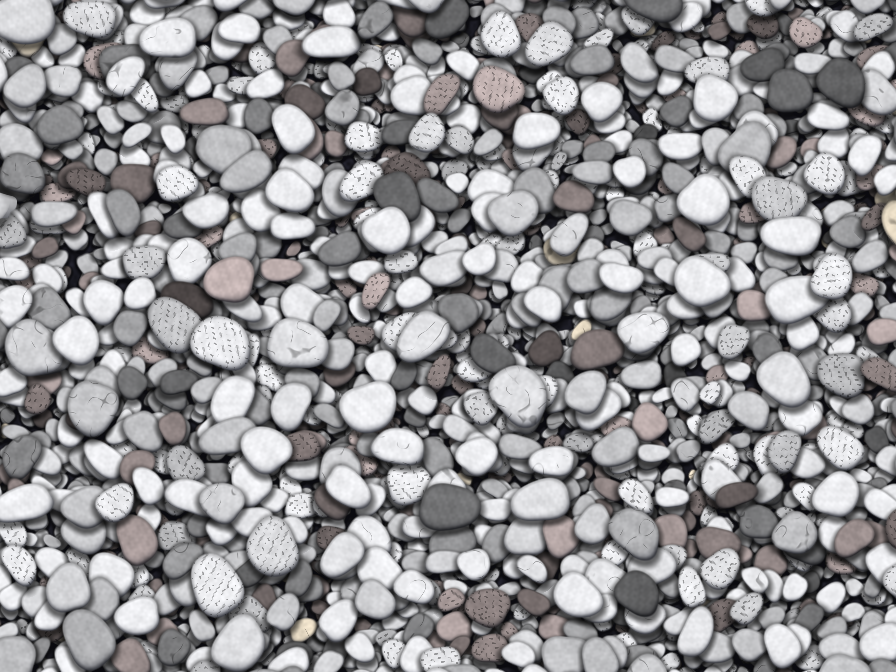
This texture is drawn by a WebGL 2 fragment shader. Its source:

```glsl
#version 300 es
precision highp float;
// A beach of rounded grey pebbles, seen from above under a soft sky.
// Jittered grids of wobbly superellipses are painted from small to large,
// each stone casting a contact shadow on those below; a few slabs lie far up.

uniform vec2 u_resolution;
out vec4 fragColor;

const int LAYERS = 6;
const int SLAB_LAYER = 4;
const float CELL[LAYERS] = float[](0.026, 0.035, 0.047, 0.058, 0.30, 0.076);
const float PRESENCE[LAYERS] = float[](1.0, 0.92, 0.82, 0.68, 0.45, 0.42);
const float LIGHTNESS[LAYERS] = float[](0.78, 0.90, 1.0, 1.02, 1.0, 1.06);
const float SLAB_MIN_Y = 0.66;
const float JITTER = 0.7;
const float TONE_DARK = 0.27;
const float TONE_RANGE = 0.80;
const float TONE_MAX = 0.95;
const vec3 GROUND = vec3(0.10, 0.10, 0.13);
const vec3 STONE_TINT = vec3(0.99, 0.993, 1.006);
const vec3 BROWN_TINT = vec3(1.07, 0.98, 0.96);
const vec3 CREAM = vec3(0.93, 0.88, 0.79);
const vec3 SHADE_TINT = vec3(0.35, 0.36, 0.40);
const vec3 LIGHT = vec3(-0.12, 0.65, 0.75);
const float SHADOW = 0.58;

float hash(vec2 p) {
    return fract(sin(dot(p, vec2(127.1, 311.7))) * 43758.5);
}

float noise(vec2 p) {
    vec2 i = floor(p), f = fract(p);
    f = f * f * (3.0 - 2.0 * f);
    return mix(mix(hash(i), hash(i + vec2(1, 0)), f.x),
               mix(hash(i + vec2(0, 1)), hash(i + vec2(1, 1)), f.x), f.y);
}

// Relative radius in a stone: 0 at its middle, 1 on its outline.
float stoneRadius(vec2 q, vec2 size, float seed) {
    vec2 e = q / size;
    float a = atan(e.y, e.x + 1e-5);
    float wobble = 1.0 + 0.06 * sin(2.0 * a + seed * 40.0) + 0.06 * sin(3.0 * a + seed * 71.0);
    vec2 s = pow(abs(e) + 1e-4, vec2(2.4));
    return pow(s.x + s.y, 1.0 / 2.4) / wobble;
}

// Base colour of a stone with mottling, pores and veins.
vec3 stoneColor(vec2 q, vec2 id, float lightness, bool slab) {
    float pick = hash(id + 5.3), kind = hash(id + 8.9);
    if (slab) pick = 0.6 + 0.2 * pick;
    float tone = min((TONE_DARK + TONE_RANGE * sqrt(pick)) * lightness, TONE_MAX);
    vec3 col = tone * STONE_TINT;
    if (pick < 0.3 && kind < 0.5) col *= BROWN_TINT;
    if (kind > 0.987 && !slab) col = CREAM;
    vec2 g = q + id * 0.37;
    float mottle = noise(g * 70.0) * 0.6 + noise(g * 230.0) * 0.4;
    col *= 1.0 + (mottle - 0.5) * mix(0.36, 0.12, tone);
    float pores = smoothstep(0.70, 0.85, noise(g * 280.0));
    col *= 1.0 - 0.35 * pores * step(kind, 0.25);
    float vein = 1.0 - smoothstep(0.0, 0.05, abs(noise(g * 55.0) - 0.5));
    col *= 1.0 - 0.30 * vein * step(0.84, kind) * smoothstep(0.4, 0.7, noise(g * 90.0));
    return col;
}

// Paints one grid of stones over the colour below.
vec3 paintLayer(vec3 col, vec2 p, int layer, float px) {
    float cell = CELL[layer];
    bool slab = layer == SLAB_LAYER;
    vec2 home = floor(p / cell);
    for (int j = 1; j >= -1; j--) {
        for (int i = -1; i <= 1; i++) {
            vec2 grid = home + vec2(i, j);
            vec2 id = grid + float(layer) * 17.3;
            vec2 jitter = vec2(hash(id + 1.1), hash(id + 2.7)) - 0.5;
            vec2 center = (grid + 0.5 + JITTER * jitter) * cell;
            if (hash(id + 3.9) > PRESENCE[layer]) continue;
            if (slab && center.y < SLAB_MIN_Y) continue;

            // Size, proportion and a mostly level direction
            float seed = hash(id + 6.1);
            float wide = cell * mix(0.40, 0.62, hash(id + 4.3));
            float aspect = slab ? mix(0.30, 0.5, seed) : mix(0.58, 0.95, seed);
            vec2 size = wide * vec2(1.0, aspect);
            float turn = (hash(id + 7.7) - 0.5) * (slab ? 0.7 : 2.4);
            float c = cos(turn), s = sin(turn);
            mat2 toWorld = mat2(c, s, -s, c);
            vec2 d = p - center;
            if (dot(d, d) > wide * wide * 2.6) continue;
            vec2 q = d * toWorld;

            // Contact shadow, drawn a little below the stone
            float reach = min(cell, 0.06);
            vec2 qs = (d + vec2(0.0, 0.08 * reach)) * toWorld;
            float ds = (stoneRadius(qs, size, seed) - 1.0) * size.y;
            col *= 1.0 - SHADOW * (1.0 - smoothstep(-0.02 * reach, 0.16 * reach, ds));

            // Rounded body with a flat top and a darker rim
            float r = stoneRadius(q, size, seed);
            float edge = (r - 1.0) * size.y;
            if (slab) edge += (noise(p * 60.0) - 0.5) * 0.025;
            float cover = 1.0 - smoothstep(-px, px, edge);
            if (cover <= 0.0) continue;
            vec2 slope = toWorld * normalize(q / (size * size) + 1e-5);
            float tilt = min(pow(r, slab ? 7.0 : 2.1), 0.98);
            vec3 normal = vec3(slope * tilt, sqrt(1.0 - tilt * tilt));
            float lit = smoothstep(-0.55, 0.58, dot(normal, LIGHT));
            vec3 body = stoneColor(q, id, LIGHTNESS[layer], slab) * mix(SHADE_TINT, vec3(1.0), lit);
            body *= 1.0 - 0.22 * smoothstep(0.82, 1.0, r);
            col = mix(col, body, cover);
        }
    }
    return col;
}

void main() {
    vec2 p = gl_FragCoord.xy / u_resolution.y;
    float px = 1.0 / u_resolution.y;
    vec3 col = GROUND * (0.8 + 0.6 * noise(p * 160.0));
    for (int layer = 0; layer < LAYERS; layer++) col = paintLayer(col, p, layer, px);
    fragColor = vec4(clamp(col, vec3(0.04, 0.04, 0.06), vec3(1.0)), 1.0);
}
```
